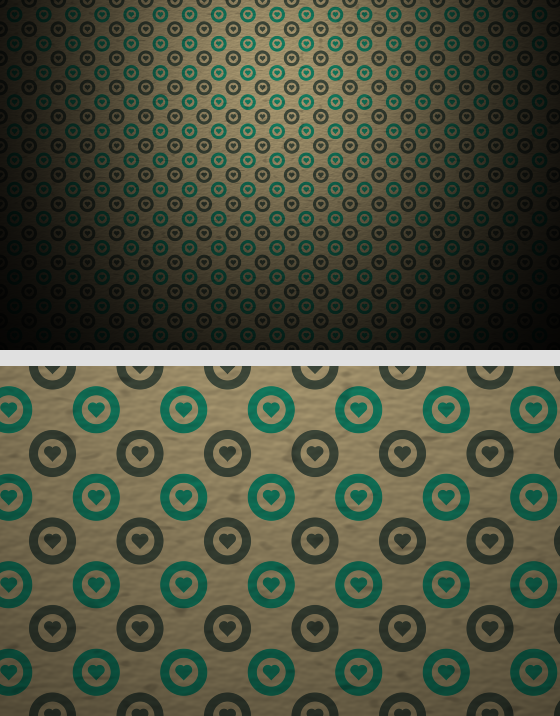
Top: the whole. Bottom: its middle third, enlarged.
Write a WebGL 1 fragment shader that draws this pattern.

```glsl
precision highp float;
// Staggered rows of ringed hearts, alternately green and grey, on rough tan paper.
// Two offset square lattices carry the motifs; gradient noise gives the paper relief,
// and a soft elliptical spotlight high on the sheet darkens the edges.

uniform vec2 u_resolution;

vec2 randomGradient(vec2 cell) {
  float angle = 6.2832 * fract(sin(dot(cell, vec2(127.1, 311.7))) * 43758.5);
  return vec2(cos(angle), sin(angle));
}

float gradientNoise(vec2 p) {
  vec2 i = floor(p), f = fract(p);
  vec2 u = f * f * f * (f * (f * 6.0 - 15.0) + 10.0);
  float a = dot(randomGradient(i), f);
  float b = dot(randomGradient(i + vec2(1.0, 0.0)), f - vec2(1.0, 0.0));
  float c = dot(randomGradient(i + vec2(0.0, 1.0)), f - vec2(0.0, 1.0));
  float d = dot(randomGradient(i + 1.0), f - 1.0);
  return mix(mix(a, b, u.x), mix(c, d, u.x), u.y);
}

// Paper height, with grain stretched sideways
float paperHeight(vec2 p) {
  return gradientNoise(p * vec2(55.0, 120.0))
       + 0.5 * gradientNoise(p * vec2(130.0, 230.0) + 7.3);
}

// Signed distance to a heart with its tip at the origin, about 1.1 tall
float heartDistance(vec2 p) {
  p.x = abs(p.x);
  if (p.x + p.y > 1.0) return length(p - vec2(0.25, 0.75)) - 0.3536;
  vec2 toNotch = p - vec2(0.0, 1.0);
  vec2 toSide = p - 0.5 * max(p.x + p.y, 0.0);
  return sqrt(min(dot(toNotch, toNotch), dot(toSide, toSide))) * sign(p.x - p.y);
}

// Coverage of one ring with a heart inside, repeated once per unit cell
float ringedHearts(vec2 p, float pixel) {
  vec2 q = fract(p) - 0.5;
  float ring = abs(length(q) - 0.217) - 0.052;
  float heart = 0.16 * heartDistance(q / 0.16 + vec2(0.0, 0.58));
  return 1.0 - smoothstep(-0.6 * pixel, 0.6 * pixel, min(ring, heart));
}

void main() {
  vec2 uv = gl_FragCoord.xy / u_resolution.y;
  float aspect = u_resolution.x / u_resolution.y;

  // Motifs: twelve cells per canvas height, grey lattice shifted by half a cell
  vec2 p = uv * 12.0;
  float pixel = 12.0 / u_resolution.y;
  vec3 color = vec3(0.64, 0.575, 0.425);
  color = mix(color, vec3(0.24, 0.28, 0.225), ringedHearts(p + 0.5, pixel));
  color = mix(color, vec3(0.07, 0.48, 0.37), ringedHearts(p, pixel));

  // Embossed paper with scattered short creases
  float relief = paperHeight(uv) - paperHeight(uv + vec2(-0.001, 0.002));
  float crease = smoothstep(0.3, 0.55, gradientNoise(uv * vec2(38.0, 105.0) + 31.7));
  color *= 1.0 + 0.16 * relief - 0.16 * crease;

  // Spotlight falloff
  vec2 fromLight = (uv - vec2(0.5 * aspect, 0.79)) / vec2(0.365 * aspect, 0.645);
  color *= exp(-dot(fromLight, fromLight));

  gl_FragColor = vec4(color, 1.0);
}
```
